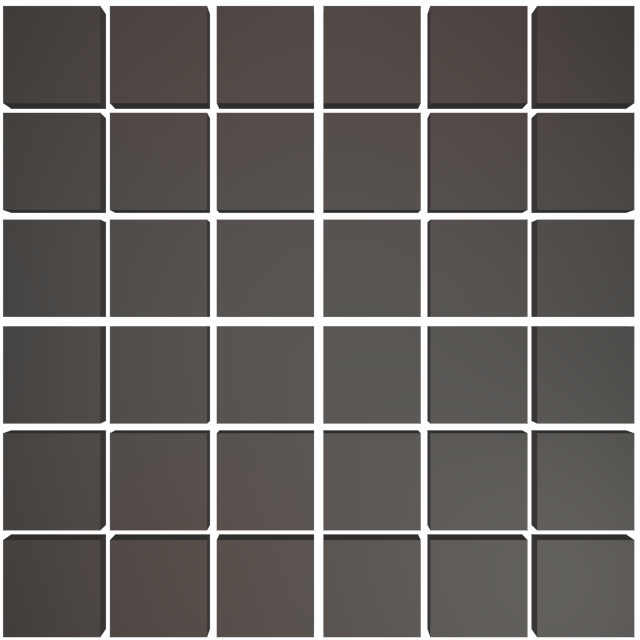
Reproduce this pattern procedurally as a WebGL 2 fragment shader.

```glsl
#version 300 es
precision highp float;

uniform vec2 u_resolution;
out vec4 fragColor;

// Layout, in canvas units
const vec2 CENTER = vec2(0.498, 0.4975);  // vanishing point of the blocks
const float PITCH = 0.1669;
const float GAP = 0.0151;
const float BACK_SCALE = 0.974;           // size of the rear face over the front
const float CELL_SHIFT = 0.004;           // keeps inner sides within their cell
const float LAST_TILE = 2.0;              // three tiles on each side of the center

// Colours
const vec3 PAPER = vec3(0.995, 0.993, 0.998);
const vec3 FACE = vec3(0.345, 0.337, 0.328);
const vec3 SIDE_X = vec3(0.222, 0.207, 0.202);
const vec3 SIDE_Y = vec3(0.190, 0.180, 0.175);
const vec3 WARM_TINT = vec3(1.05, 0.955, 0.935);

// Lighting
const vec2 FALLOFF = vec2(0.18, 0.08);
const vec2 SLOPE = vec2(0.04, -0.06);
const float TWIST = 0.05;
const float GLOW = 0.17;
const float SPOT_TIGHTNESS = 16.0;

float spot(vec2 uv, vec2 at) {
    vec2 d = uv - at;
    return exp(-SPOT_TIGHTNESS * dot(d, d));
}

float cross2(vec2 a, vec2 b) {
    return a.x * b.y - a.y * b.x;
}

// Distance to an axis-aligned box given by its corners
float boxDistance(vec2 p, vec2 lo, vec2 hi) {
    vec2 d = max(lo - p, p - hi);
    return max(d.x, d.y);
}

// Outline of a block whose rear face shrinks toward the center
float blockDistance(vec2 p, vec2 lo, vec2 hi) {
    vec2 lowerRight = vec2(hi.x, lo.y);
    vec2 upperLeft = vec2(lo.x, hi.y);
    float cuts = max(cross2(p, lowerRight) / length(lowerRight),
                     cross2(upperLeft, p) / length(upperLeft));
    return max(boxDistance(p, lo * BACK_SCALE, hi), cuts);
}

// Broad uneven light with warm patches
vec3 faceColor(vec2 uv) {
    vec2 q = 2.0 * uv - 1.0;
    float light = 1.0 - dot(FALLOFF, q * q) + dot(SLOPE, q) - TWIST * q.x * q.y;
    light += GLOW * spot(uv, vec2(0.92, 0.08));
    float warmth = spot(uv, vec2(0.28, 0.92)) + spot(uv, vec2(0.76, 0.92))
                 + spot(uv, vec2(0.29, 0.10));
    return FACE * light * mix(vec3(1.0), WARM_TINT, min(warmth, 1.0));
}

void main() {
    vec2 uv = gl_FragCoord.xy / u_resolution;
    float aa = 0.75 / min(u_resolution.x, u_resolution.y);

    // Fold the four quadrants together and find the tile
    vec2 p = abs(uv - CENTER);
    vec2 cell = min(floor((p + CELL_SHIFT) / PITCH), LAST_TILE);
    vec2 lo = cell * PITCH + 0.5 * GAP;
    vec2 hi = (cell + 1.0) * PITCH - 0.5 * GAP;

    // The radial edge through the inner corner parts the two sides
    float miter = cross2(lo, p) / length(lo);
    vec3 side = mix(SIDE_Y, SIDE_X, smoothstep(-aa, aa, miter));

    float front = 1.0 - smoothstep(-aa, aa, boxDistance(p, lo, hi));
    float block = 1.0 - smoothstep(-aa, aa, blockDistance(p, lo, hi));

    // Outer edges blend straight from face to paper
    vec2 inner = lo - p;
    float onSide = smoothstep(-aa, aa, max(inner.x, inner.y));
    vec3 solid = mix(faceColor(uv), side, onSide);
    fragColor = vec4(mix(PAPER, solid, max(front, block)), 1.0);
}
```
